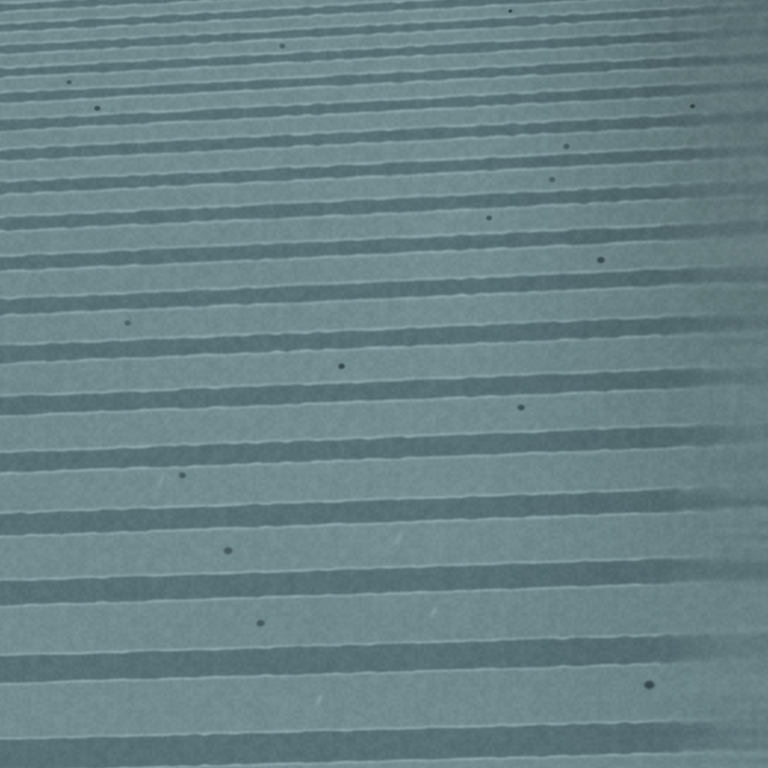
A Shadertoy shader for this texture:

```glsl
// Ribbed blue-grey metal sheet seen at a slant: dark grooves with pale rims
// that crowd together with distance. A reciprocal maps height to groove number;
// noise adds ragged rims, grain and streaks, and a loop scatters the specks.

float hash(vec2 p) {
    return fract(sin(dot(p, vec2(127.1, 311.7))) * 43758.5453);
}

float noise(vec2 p) {
    vec2 i = floor(p), f = fract(p);
    f = f * f * (3.0 - 2.0 * f);
    return mix(mix(hash(i), hash(i + vec2(1, 0)), f.x),
               mix(hash(i + vec2(0, 1)), hash(i + vec2(1, 1)), f.x), f.y);
}

// Screen point of a place on the sheet, given as (across, groove number)
vec2 sheetToScreen(vec2 s) {
    float y = 26.7 / (s.y + 14.7) - 0.833;
    return vec2(s.x, (y - 0.055 * s.x) / (1.0 - 0.029 * s.x));
}

void mainImage(out vec4 fragColor, in vec2 fragCoord) {
    vec2 p = fragCoord / iResolution.xy;
    p.y = 1.0 - p.y; // depth runs from the far top edge to the near bottom

    // Groove number, with a slight tilt that grows toward the top
    float depth = p.y + p.x * (0.055 - 0.029 * p.y) + 0.833;
    float groove = 26.7 / depth - 14.7;
    groove += 0.1 * sin(0.39 * groove);
    float density = 26.7 / (depth * depth); // grooves per canvas height
    float row = floor(groove + 0.5);

    // Ragged distance from the nearest groove centre
    float ragged = noise(vec2(p.x * 75.0, row * 7.0)) - 0.5;
    float d = abs(groove - row) + ragged * 0.0022 * density;

    // The right margin smears the grooves into faint streaks
    float smear = smoothstep(0.84, 0.98, p.x + 0.04 * (noise(vec2(p.y * 45.0, 3.0)) - 0.5));
    float blur = 0.0022 * density + 0.13 * smear;
    float dark = 1.0 - smoothstep(0.16 - blur, 0.16 + blur, d);
    float rimWidth = 0.0022 * density + 0.02 * smear;
    float rimOffset = (d - 0.16 - 0.0026 * density) / rimWidth;
    float rim = exp(-rimOffset * rimOffset);

    // Flat ribs, grooves and rims
    vec3 color = mix(vec3(0.435, 0.537, 0.553), vec3(0.455, 0.555, 0.57), noise(p * vec2(3, 6)));
    color = mix(color, vec3(0.345, 0.443, 0.463), dark * (1.0 - 0.5 * smear));
    color += vec3(0.085, 0.085, 0.088) * rim * (0.75 + 0.5 * ragged) * (1.0 - 0.75 * smear);

    // Specks, one on each rib, smaller with distance
    for (int i = 0; i < 16; i++) {
        float k = float(i);
        vec2 seed = vec2(k, 4.7);
        vec2 q = p - sheetToScreen(vec2(0.03 + 0.9 * hash(seed), k + 0.4 + 0.2 * hash(seed + 9.0)));
        float radius = mix(0.0065, 0.0035, k / 15.0) * (0.75 + 0.3 * hash(seed + 5.0));
        float speck = 1.0 - smoothstep(0.35, 1.25, length(q * vec2(0.85, 1.0)) / radius);
        color = mix(color, vec3(0.2, 0.28, 0.3), speck * (0.55 + 0.4 * hash(seed + 2.0)));
    }

    // Small pale scuffs on the near ribs
    for (int i = 0; i < 4; i++) {
        float k = float(i);
        vec2 q = p - sheetToScreen(vec2(0.2 + 0.6 * hash(vec2(k, 21.3)), k + 0.5));
        q.x += 0.4 * q.y;
        color += 0.07 * exp(-dot(q * q, vec2(90000.0, 20000.0)));
    }

    // Streaks at the right, shading toward the far right corner, and grain
    color += 0.05 * smear * (noise(vec2(p.x * 5.0, p.y * 110.0)) - 0.5);
    color *= 1.0 - 0.17 * smoothstep(0.55, 1.0, p.x) * (1.0 - 0.75 * p.y);
    color += 0.035 * (noise(p * 260.0) - 0.5) + 0.025 * (noise(p * 110.0 + 40.0) - 0.5);

    fragColor = vec4(color, 1.0);
}
```
